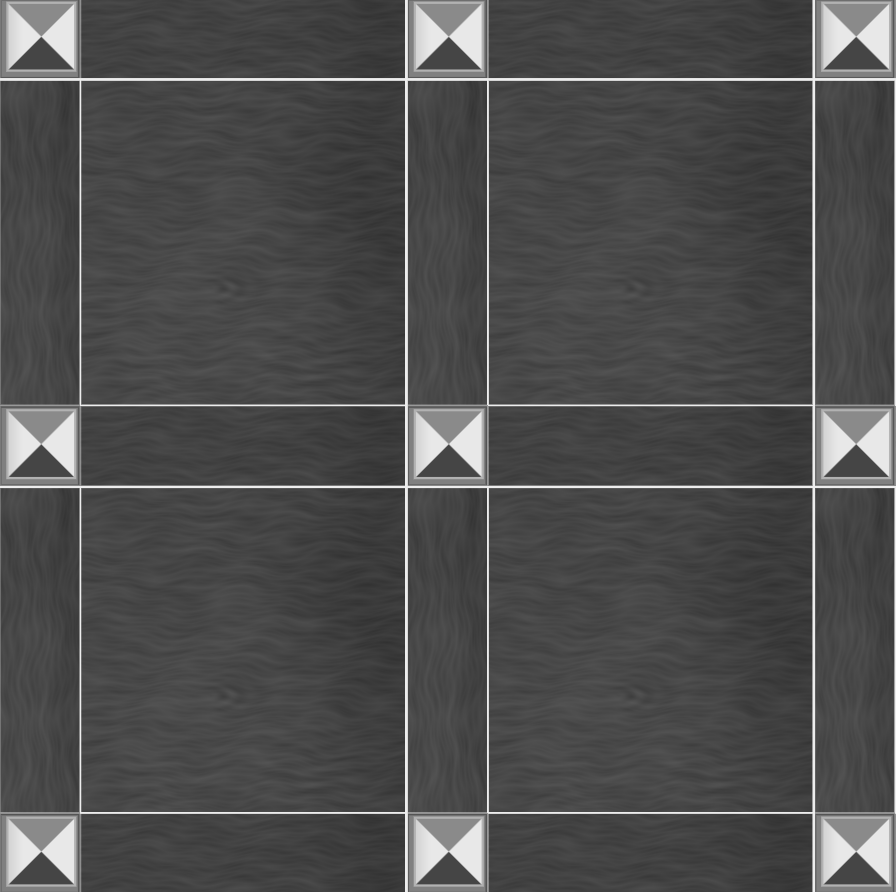
Reproduce this pattern procedurally as a WebGL 2 fragment shader.

```glsl
#version 300 es
precision highp float;
uniform vec2 u_resolution;
out vec4 fragColor;

vec2 hash2(vec2 p) {
  vec3 q = fract(p.xyx * vec3(0.1031, 0.103, 0.0973));
  q += dot(q, q.yzx + 33.33);
  return fract((q.xx + q.yz) * q.zy);
}

// Distance to the nearest jittered cell point
float cellular(vec2 p) {
  vec2 cell = floor(p), f = fract(p);
  float nearest = 4.0;
  for (int y = -1; y <= 1; y++)
    for (int x = -1; x <= 1; x++) {
      vec2 o = vec2(x, y);
      vec2 d = o + hash2(cell + o) - f;
      nearest = min(nearest, dot(d, d));
    }
  return sqrt(nearest);
}

// Wood fibres running along g.x
float grain(vec2 g) {
  g.y += 0.008 * sin(g.x * 17.0 + 3.0 * sin(g.y * 9.0)) + 0.004 * sin(g.x * 43.0 + g.y * 31.0);
  float fine = cellular(g * vec2(13.0, 95.0) + 40.0) - 0.48;
  float broad = cellular(g * vec2(5.0, 34.0) + 90.0) - 0.48;
  float waves = sin(g.y * 120.0 + 4.0 * sin(g.x * 8.0 + g.y * 13.0));
  return 0.045 * fine + 0.04 * broad + 0.005 * waves;
}

float panelShade(vec2 c) {
  vec2 t = (c - 0.2) / 0.8;
  float shade = 0.278 + grain(c);
  shade -= 0.045 * smoothstep(0.55, 1.05, t.x + 0.12 * sin(t.y * 5.0));
  shade += 0.016 * (1.0 - smoothstep(0.0, 0.6, length((t - vec2(0.3, 0.75)) * vec2(0.8, 1.0))));
  // Curved figure low in the panel
  vec2 k = (t - vec2(0.4, 0.64)) * vec2(1.0, 2.4);
  float rings = sin(length(k) * 95.0 + 2.0 * sin(k.x * 14.0));
  shade += 0.022 * rings * exp(-dot(k, k) * 55.0) * smoothstep(-0.08, 0.06, k.x);
  // Wavy veins toward the bottom
  float vein = sin(t.y * 130.0 + 5.0 * sin(t.x * 6.0) + 2.0 * sin(t.x * 15.0 + t.y * 9.0));
  return shade + 0.014 * vein * smoothstep(0.55, 0.9, t.y) * (0.6 + 0.4 * sin(t.x * 11.0));
}

// Bevelled four-sided stud inside its frame
float studShade(vec2 c, float px) {
  vec2 d = c - vec2(0.104, 0.095);
  float side = max(abs(d.x), abs(d.y));
  float horizontal = smoothstep(-px, px, abs(d.x) - abs(d.y));
  float bright = mix(0.91, 0.83, smoothstep(0.04, 0.085, -d.x));
  float facet = mix(d.y < 0.0 ? 0.54 : 0.27, bright, horizontal);
  float ridge = 1.0 - smoothstep(0.0, px * 1.3, abs(abs(d.x) - abs(d.y)));
  facet = mix(facet, 0.72, 0.4 * ridge);
  float shade = mix(facet, 0.7, smoothstep(0.079, 0.082, side));
  shade = mix(shade, 0.5, smoothstep(0.084, 0.088, side));
  vec2 edge = 0.1 - abs(c - 0.1);
  return mix(0.33, shade, smoothstep(0.004, 0.008, min(edge.x, edge.y)));
}

float line(float d, float halfWidth, float px) {
  return 1.0 - smoothstep(halfWidth - 0.5 * px, halfWidth + 0.5 * px, abs(d));
}

void main() {
  // Repeat units, with y running down from the top
  vec2 p = vec2(gl_FragCoord.x, u_resolution.y - gl_FragCoord.y) / u_resolution.x * 2.199;
  p += vec2(0.0026, 0.005);
  float px = 2.199 / u_resolution.x;
  vec2 c = fract(p);
  bool inColumn = c.x < 0.2, inRow = c.y < 0.2;

  float shade;
  if (inColumn && inRow) {
    shade = studShade(c, px);
  } else if (inColumn) {
    shade = 0.268 + grain(c.yx + 3.0) + 0.025 * smoothstep(0.2, 0.8, c.y);
    shade -= 0.03 * smoothstep(0.08, 0.2, c.x);
  } else if (inRow) {
    shade = 0.265 + grain(c + 7.0) - 0.035 * smoothstep(0.65, 1.0, c.x);
  } else {
    shade = panelShade(c);
  }

  // Pale joints, dimmed along the top and right of each stud
  vec2 wrapped = fract(p + 0.5) - 0.5;
  float dimRight = inRow ? 0.45 : 1.0;
  float dimTop = inColumn ? 0.45 : 1.0;
  float joint = max(line(wrapped.x, 0.0034, px), line(c.y - 0.2, 0.0032, px));
  joint = max(joint, dimRight * line(c.x - 0.2, 0.0022, px));
  joint = max(joint, dimTop * line(wrapped.y, 0.0022, px));
  shade = mix(shade, 0.93, joint);

  fragColor = vec4(vec3(shade), 1.0);
}
```
